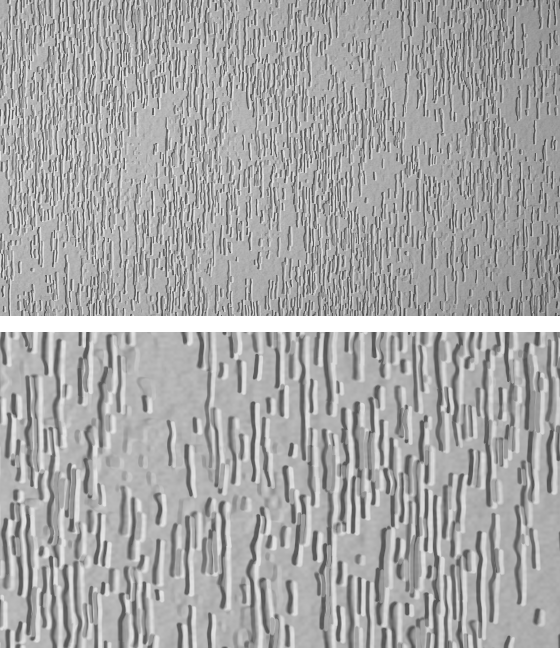
Top: the whole. Bottom: its middle third, enlarged.
A WebGL 2 fragment shader for this texture:

```glsl
#version 300 es
precision highp float;

uniform vec2 u_resolution;
out vec4 fragColor;

// Lengths are fractions of the canvas height
const int LAYERS = 5;
const float COLUMN_WIDTH = 0.024;
const float SHORT_CELL = 0.05;
const float LONG_CELL = 0.17;
const vec2 HALF_WIDTH = vec2(0.0028, 0.0054);
const vec2 GROOVE_CHANCE = vec2(0.28, 0.85);
const float SLOPE_STEP = 0.0024;
const vec2 TO_LIGHT = vec2(-0.94, 0.34);
const float PLASTER_GRAY = 0.685;
const float SHADOW_GAIN = 0.31;
const float LIT_GAIN = 0.19;
const float CAVITY_GAIN = 0.09;
const float BUMP_DEPTH = 0.28;
const float CRUMB_DEPTH = 0.4;
const float GRAIN = 0.035;

float hash(vec2 p) {
    return fract(sin(dot(p, vec2(127.1, 311.7))) * 43758.5453);
}

float noise(vec2 p) {
    vec2 cell = floor(p);
    vec2 f = fract(p);
    f = f * f * (3.0 - 2.0 * f);
    float low = mix(hash(cell), hash(cell + vec2(1.0, 0.0)), f.x);
    float high = mix(hash(cell + vec2(0.0, 1.0)), hash(cell + 1.0), f.x);
    return mix(low, high, f.y);
}

// Depth of one layer of scratches, one rounded scratch per cell
float grooveLayer(vec2 p, float layer, float rough, float pixel) {
    float cellHeight = mix(SHORT_CELL, LONG_CELL, layer / float(LAYERS - 1));
    vec2 size = vec2(COLUMN_WIDTH, cellHeight);
    vec2 grid = p / size + vec2(layer * 0.37, 0.0);
    float column = floor(grid.x);
    float shift = hash(vec2(column, layer + 71.0)) * 9.0;
    grid.y += shift;
    vec2 cell = floor(grid);
    vec2 seed = cell + layer * vec2(117.0, 59.0);

    // Smooth patches hold fewer scratches
    vec2 middle = (cell + 0.5 - vec2(layer * 0.37, shift)) * size;
    float density = smoothstep(0.3, 0.7, noise(middle * vec2(9.0, 5.0) + 31.0));
    float present = step(hash(seed), mix(GROOVE_CHANCE.x, GROOVE_CHANCE.y, density));

    float halfWidth = mix(HALF_WIDTH.x, HALF_WIDTH.y, hash(seed + 7.3));
    halfWidth *= 0.65 + 0.7 * rough;
    float halfLength = mix(0.12, 0.44, hash(seed + 13.7));
    float centerX = mix(0.26, 0.74, hash(seed + 23.1));
    float centerY = mix(halfLength, 1.0 - halfLength, hash(seed + 37.9));
    vec2 offset = abs(fract(grid) - vec2(centerX, centerY)) * size;
    offset.y = max(offset.y - halfLength * cellHeight + halfWidth, 0.0);
    float depth = 1.0 - smoothstep(0.3 * halfWidth, halfWidth + 0.3 * pixel, length(offset));
    return present * depth * mix(0.65, 1.0, hash(seed + 51.3));
}

float grooveDepth(vec2 p, float pixel) {
    // Ragged, slightly wandering walls
    float rough = noise(p * vec2(110.0, 75.0));
    p.x += 0.006 * (noise(p * vec2(24.0, 17.0)) - 0.5);
    p.x += 0.0035 * (rough - 0.5);
    float depth = 0.0;
    for (int i = 0; i < LAYERS; i++) {
        depth = max(depth, grooveLayer(p, float(i), rough, pixel));
    }
    return depth;
}

float surfaceHeight(vec2 p, float pixel) {
    float bumps = noise(p * vec2(85.0, 60.0) + 5.0) + 0.5 * noise(p * 170.0 + 19.0);
    float crumbs = smoothstep(0.62, 0.82, noise(p * vec2(120.0, 70.0) + 43.0));
    crumbs *= smoothstep(0.4, 0.7, noise(p * vec2(14.0, 8.0) + 67.0));
    float grooves = grooveDepth(p, pixel);
    return BUMP_DEPTH * bumps * (1.0 - grooves) - max(grooves, CRUMB_DEPTH * crumbs);
}

void main() {
    float pixel = 1.0 / u_resolution.y;
    vec2 p = gl_FragCoord.xy * pixel;
    vec2 uv = gl_FragCoord.xy / u_resolution;

    // Raking light from the upper left
    vec2 stepToLight = TO_LIGHT * SLOPE_STEP;
    float far = surfaceHeight(p - stepToLight, pixel);
    float near = surfaceHeight(p + stepToLight, pixel);
    float slope = clamp(far - near, -1.0, 1.0);
    float cavity = clamp(-0.5 * (far + near), 0.0, 1.0);
    float gray = PLASTER_GRAY + slope * (slope < 0.0 ? SHADOW_GAIN : LIT_GAIN);
    gray -= CAVITY_GAIN * cavity;

    // Fine grain and uneven illumination
    gray += GRAIN * (noise(p * 290.0 + 83.0) - 0.5);
    vec2 fromCenter = uv - vec2(0.42, 0.52);
    float illumination = 1.09 - 0.13 * uv.x - 0.22 * dot(fromCenter, fromCenter);
    fragColor = vec4(vec3(clamp(gray * illumination, 0.0, 1.0)), 1.0);
}
```
